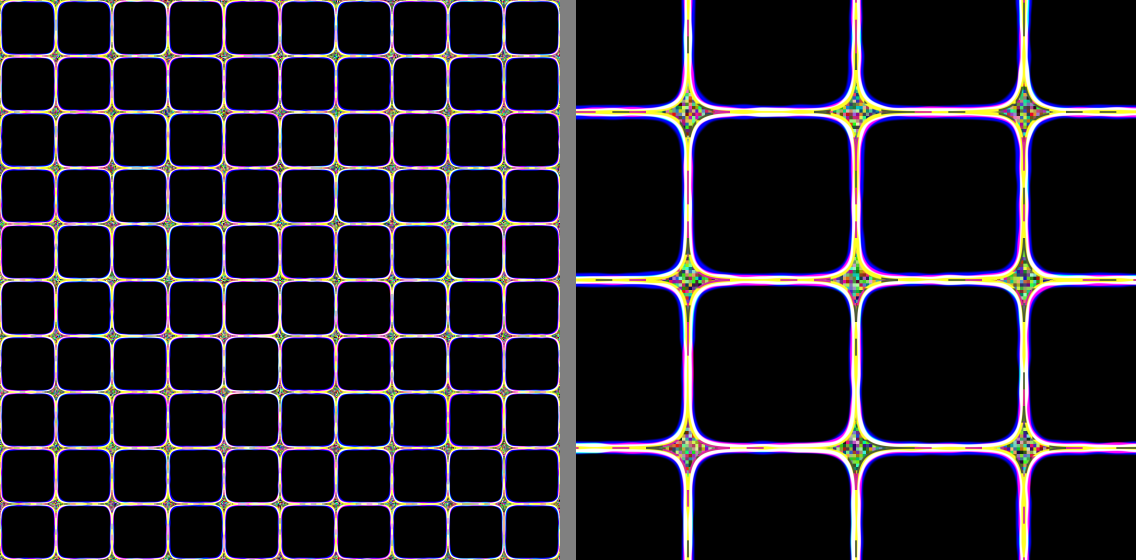
Left: the whole. Right: its middle third, enlarged.
Write a Shadertoy shader that draws this pattern.

```glsl
// A ten by ten grid of black rounded panels, parted by thin glowing seams.
// A superellipse field rises towards the seams; each colour channel switches
// on at its own level, and the crossings break up into coloured grain.

vec3 hash3(vec2 p) {
    vec3 q = fract(p.xyx * vec3(0.1031, 0.1030, 0.0973));
    q += dot(q, q.yxz + 33.33);
    return fract((q.xxy + q.yzz) * q.zyx);
}

// Smooth value noise that wraps after 'count' cells across the canvas.
vec3 wrapNoise(vec2 uv, float count) {
    vec2 cell = floor(uv * count), t = fract(uv * count);
    t = t * t * (3.0 - 2.0 * t);
    vec2 a = mod(cell, count), b = mod(cell + 1.0, count);
    return mix(mix(hash3(a), hash3(vec2(b.x, a.y)), t.x),
               mix(hash3(vec2(a.x, b.y)), hash3(b), t.x), t.y);
}

vec3 seamGrid(vec2 uv) {
    // Field: 0 in a panel's centre, 1 on a seam, 2 on a crossing.
    vec2 grid = uv * 10.0;
    vec2 p = pow(abs(fract(grid) * 2.0 - 1.0), vec2(6.0));
    float field = p.x + p.y;

    // Uneven levels: one shift per panel, one drifting along the seams.
    vec3 shift = 0.06 * (hash3(floor(grid) + 71.0) - 0.5)
               + 0.12 * (wrapNoise(uv, 90.0) - 0.5);

    // Blue rim, then white, then a yellow heart where blue drops out.
    vec3 level = field + shift;
    vec3 color = smoothstep(vec3(0.69, 0.71, 0.55), vec3(0.75, 0.78, 0.67), level);
    color.b *= 1.0 - 0.85 * smoothstep(0.86, 0.93, level.b);

    // Short dashes of other colours along the seam's heart.
    vec3 dash = hash3(mod(floor(uv * 100.0 + 0.5), 100.0) + 17.0);
    vec3 dashColor = mix(vec3(0.85, 0.15, 0.6), vec3(0.3, 0.35, 0.2), step(0.5, dash.y));
    color = mix(color, dashColor, step(0.55, dash.x) * smoothstep(0.92, 0.96, field));

    // Fine grain fills the star at each crossing.
    vec3 grain = hash3(floor(uv * 512.0) + 5.0);
    return mix(color, grain * vec3(0.95, 1.0, 0.85), smoothstep(1.02, 1.10, field));
}

void mainImage(out vec4 fragColor, in vec2 fragCoord) {
    // Average 3 by 3 samples to smooth the thin seams.
    vec3 sum = vec3(0.0);
    for (int i = 0; i < 9; i++) {
        vec2 offset = (vec2(i % 3, i / 3) - 1.0) / 3.0;
        sum += seamGrid(fract((fragCoord + offset) / iResolution.xy));
    }
    fragColor = vec4(sum / 9.0, 1.0);
}
```
